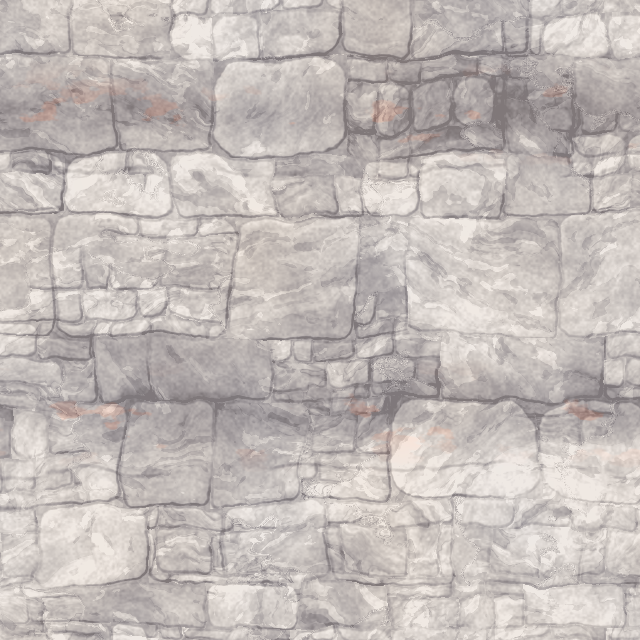
Reproduce this texture procedurally as a WebGL 2 fragment shader.

```glsl
#version 300 es
precision highp float;

#define COURSES 8.0
#define COLUMNS 5.4
#define JOINT 0.0035
#define BASE_TONE 0.815
#define BAND_SPACING 0.47
#define BAND_HEIGHT 0.355
#define BAND_DARKNESS 0.15
#define STONE_VARIATION 0.15
#define RELIEF 0.46
#define GRAIN 0.07

uniform vec2 u_resolution;
out vec4 fragColor;

float hash(vec2 p) {
    vec3 q = fract(p.xyx * 0.1031);
    q += dot(q, q.yzx + 33.33);
    return fract((q.x + q.y) * q.z);
}

float noise(vec2 p) {
    vec2 i = floor(p), f = fract(p);
    f = f * f * (3.0 - 2.0 * f);
    return mix(mix(hash(i), hash(i + vec2(1, 0)), f.x),
               mix(hash(i + vec2(0, 1)), hash(i + vec2(1, 1)), f.x), f.y);
}

float fbm(vec2 p) {
    float sum = 0.0, amp = 0.5;
    for (int i = 0; i < 5; i++) {
        sum += amp * noise(p);
        p = mat2(1.6, 1.2, -1.2, 1.6) * p + 17.3;
        amp *= 0.5;
    }
    return sum / 0.97;
}

// Irregular one-dimensional division: index, lower edge, upper edge
float edgeAt(float i, float seed) {
    return i + 0.7 * (hash(vec2(i + 50.0, seed)) - 0.5);
}

vec3 division(float x, float seed) {
    float i = floor(x);
    if (x < edgeAt(i, seed)) i -= 1.0;
    else if (x >= edgeAt(i + 1.0, seed)) i += 1.0;
    return vec3(i, edgeAt(i, seed), edgeAt(i + 1.0, seed));
}

// Nearest stone: signed distance, position inside (-1..1), random value
vec4 masonry(vec2 p, vec2 scale, float seed) {
    vec3 row = division(p.y * scale.y, seed);
    float rowSeed = row.x + seed * 7.0 + 90.0;
    scale.x *= mix(0.7, 1.35, hash(vec2(rowSeed, 3.0)));
    float shift = hash(vec2(rowSeed, 8.0));
    vec3 col = division(p.x * scale.x + shift, rowSeed);
    float id = hash(vec2(col.x + 20.0, rowSeed + 31.0));

    vec2 low = vec2(col.y - shift, row.y) / scale;
    vec2 high = vec2(col.z - shift, row.z) / scale;
    vec2 halfSize = 0.5 * (high - low);
    vec2 local = p - 0.5 * (low + high);
    local.y += local.x * 0.09 * (fract(id * 13.0) - 0.5);
    float radius = min(halfSize.x, halfSize.y) * mix(0.12, 0.6, id * id);
    vec2 q = abs(local) - halfSize + JOINT + radius;
    float d = length(max(q, 0.0)) + min(max(q.x, q.y), 0.0) - radius;
    return vec4(d, local / halfSize, id);
}

// Stone tint, bevel, mortar and the shadow under the lower edge
float stoneTone(vec4 stone, float wear) {
    float bevel = smoothstep(-0.014, 0.0, stone.x);
    float mortar = smoothstep(-0.0015, 0.002, stone.x);
    float facing = dot(stone.yz, vec2(-0.4, 0.9));
    float crevice = 1.0 - smoothstep(0.0005, 0.0034, abs(stone.x - 0.001));
    float tone = (stone.w - 0.5) * STONE_VARIATION * (1.0 - mortar);
    tone += 0.045 * facing * bevel * (1.0 - mortar);
    tone -= 0.09 * mortar;
    tone -= crevice * (0.02 + 0.17 * smoothstep(0.2, -0.8, facing)) * wear;
    return tone;
}

void main() {
    vec2 uv = gl_FragCoord.xy / u_resolution;
    vec2 bend = vec2(fbm(uv * 8.0), fbm(uv * 8.0 + 41.0)) - 0.5;
    vec2 chip = vec2(fbm(uv * 38.0 + 9.0), fbm(uv * 38.0 + 63.0)) - 0.5;
    vec2 p = uv + 0.035 * bend + 0.009 * chip;

    // Large stones, some of them broken into smaller rubble
    float patches = fbm(uv * vec2(4.0, 5.5) + 5.0);
    float wear = smoothstep(0.28, 0.5, fbm(uv * 11.0 + 27.0));
    vec4 block = masonry(p, vec2(COLUMNS, COURSES), 2.0);
    vec4 piece = masonry(p, vec2(COLUMNS, COURSES) * 2.2, 5.0);
    float broken = 0.4 * fract(block.w * 7.3) + 0.6 * fbm(uv * vec2(5.0, 8.0) + 71.0);
    float rubble = smoothstep(0.53, 0.55, broken);
    float wash = smoothstep(0.46, 0.66, patches) * smoothstep(0.85, 0.6, uv.y);
    float masonryTone = stoneTone(block, wear) + rubble * 0.75 * stoneTone(piece, wear);
    float tone = BASE_TONE + masonryTone * (1.0 - 0.45 * wash);

    // Broad stained bands with a pale ledge beneath
    float s = (fract((uv.y - BAND_HEIGHT) / BAND_SPACING + 0.5) - 0.5) * BAND_SPACING;
    s += 0.05 * bend.y;
    float band = exp(-pow(s / 0.05, 2.0));
    float ledge = 1.0 - smoothstep(0.0005, 0.005, abs(s + 0.092 + 0.006 * chip.y));
    tone -= band * BAND_DARKNESS * mix(0.6, 1.3, patches);
    tone += 0.06 * exp(-pow((s + 0.145) / 0.05, 2.0));
    tone -= 0.12 * ledge * wear;

    // Slanted relief, turned separately on every stone
    float angle = 1.4 * (mix(block.w, piece.w, rubble) - 0.4);
    mat2 turn = mat2(cos(angle), -sin(angle), sin(angle), cos(angle));
    vec2 rough = (turn * uv) * vec2(17.0, 36.0) + 4.0 * bend;
    float height = fbm(rough);
    tone += RELIEF * mix(0.6, 1.1, rubble) * (height - fbm(rough + vec2(-0.07, 0.16)));

    // Crisp flakes with a shaded rim, pale chips, mottling and grain
    float flake = fbm(rough * 0.45 + 31.0);
    float rim = smoothstep(0.535, 0.55, flake) - smoothstep(0.55, 0.575, flake);
    tone += 0.05 * (smoothstep(0.545, 0.56, flake) - 0.35);
    tone -= 0.07 * rim * wear * mix(0.4, 1.0, rubble);
    tone += 0.09 * smoothstep(0.66, 0.69, fbm(rough * 1.2 + 55.0));
    tone -= 0.08 * smoothstep(0.34, 0.3, fbm(rough * 1.3 + 80.0));
    tone += 0.26 * (patches - 0.5) + 0.15 * (fbm(uv * 24.0 + 13.0) - 0.5);
    tone += GRAIN * (noise(uv * 260.0) + 0.7 * noise(uv * 140.0 + 7.0) - 0.85);
    tone = clamp(tone, 0.5, 0.94);

    // Warm pale stone, neutral shadows and sparse rust
    vec3 color = tone - vec3(0.0, 0.028, mix(0.022, 0.05, smoothstep(0.58, 0.86, tone)));
    float rust = smoothstep(0.64, 0.7, fbm(uv * vec2(15.0, 28.0) + 7.0));
    rust *= exp(-pow((s + 0.01) / 0.05, 2.0));
    color += rust * vec3(0.05, -0.03, -0.06);
    color += (fbm(uv * 5.0 + 88.0) - 0.5) * vec3(0.02, 0.0, -0.025);
    fragColor = vec4(color, 1.0);
}
```
